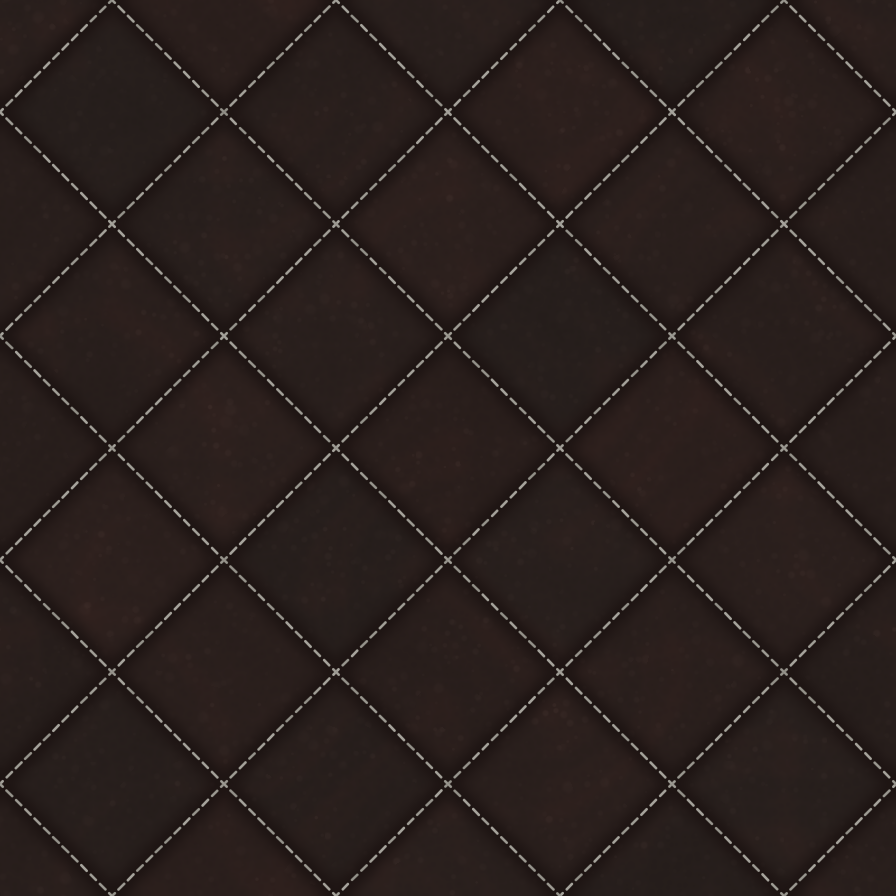
Reproduce this pattern procedurally as a three.js fragment shader.

```glsl
varying vec2 vUv;

const float REPEATS = 4.0;            // diamonds across and down
const float STITCHES = 12.0;          // stitches along one diamond edge
const float STITCH_FILL = 0.78;       // stitch length over pitch
const float STITCH_HALF_WIDTH = 0.0015;
const float CREASE_WIDTH = 0.013;
const float CELL_TINT = 0.05;         // brightness spread between diamonds
const float MOTTLE = 0.05;
const float FLECK_STRENGTH = 0.03;
const vec3 LEATHER = vec3(0.160, 0.121, 0.111);
const vec3 CREASE = vec3(0.112, 0.076, 0.070);
const vec3 RUDDY = vec3(0.016, 0.001, 0.000);
const vec3 FLECK = vec3(1.0, 0.84, 0.78);
const vec3 THREAD_DARK = vec3(0.47, 0.46, 0.43);
const vec3 THREAD_LIGHT = vec3(0.65, 0.64, 0.61);
const float TAU = 6.2831853;

vec2 hash2(vec2 p) {
  vec3 q = fract(vec3(p.xyx) * vec3(0.1031, 0.1030, 0.0973));
  q += dot(q, q.yzx + 33.33);
  return fract((q.xx + q.yz) * q.zy);
}

// Layered sines with whole frequencies, so the field wraps; about -1 to 1
float blotches(vec2 uv) {
  vec2 p = uv * TAU;
  p += 0.5 * sin(p.yx * 3.0 + vec2(0.7, 2.1));
  float n = sin(p.x * 2.0 + p.y * 3.0 + 1.3);
  n += 0.8 * sin(p.x * 5.0 - p.y * 4.0 + 4.0);
  n += 0.6 * sin(p.x * 7.0 + p.y * 9.0 + 0.4);
  n += 0.5 * sin(p.x * 13.0 - p.y * 11.0 + 2.6);
  return n / 2.0;
}

// Wrapping cellular noise: x = nearest distance, y = random value of that point
vec2 cellular(vec2 uv, float count) {
  vec2 p = uv * count;
  vec2 base = floor(p);
  vec2 nearest = vec2(8.0, 0.0);
  for (int j = -1; j <= 1; j++) {
    for (int i = -1; i <= 1; i++) {
      vec2 cell = base + vec2(float(i), float(j));
      vec2 id = mod(cell, count);
      float dist = length(cell + hash2(id + count) - p);
      if (dist < nearest.x) nearest = vec2(dist, hash2(id + 171.0).x);
    }
  }
  return nearest;
}

// Sparse soft spots of varied size
float flecks(vec2 uv, float count) {
  vec2 c = cellular(uv, count);
  float size = 0.15 + 0.3 * fract(c.y * 17.0);
  return (1.0 - smoothstep(size * 0.4, size, c.x)) * smoothstep(0.6, 1.0, c.y);
}

// Stitches on the seam nearest in "across"; x = coverage, y = thread shade
vec2 seam(float across, float along, float side, float edge, float px) {
  float line = floor(across + 0.5);
  float stitch = floor(along * STITCHES + 0.5);
  vec2 pos = vec2(across - line, along - stitch / STITCHES) * edge;

  // Random values keyed to the wrapped stitch position
  float start = line * STITCHES;
  vec2 id = mod(vec2(start + stitch, start - stitch), 2.0 * REPEATS * STITCHES);
  vec2 rnd = hash2(id + side * 211.0);
  pos.x += (rnd.x - 0.5) * 0.05 * pos.y;

  // Capsule with lighter crown
  float halfLength = 0.5 * STITCH_FILL * edge / STITCHES * (0.95 + 0.1 * rnd.y);
  float core = halfLength - STITCH_HALF_WIDTH;
  float dist = length(vec2(pos.x, max(abs(pos.y) - core, 0.0)));
  float cover = 1.0 - smoothstep(-0.6 * px, 0.6 * px, dist - STITCH_HALF_WIDTH);
  float crown = 1.0 - smoothstep(0.0, STITCH_HALF_WIDTH * 1.3, dist);
  return vec2(cover, clamp(0.6 * crown + 0.6 * rnd.x, 0.0, 1.0));
}

void main() {
  float px = fwidth(vUv.x);
  float edge = 1.0 / (REPEATS * sqrt(2.0));

  // Diagonal grid: seams lie where either coordinate is whole
  vec2 p = vUv * REPEATS;
  vec2 grid = vec2(p.x + p.y, p.x - p.y) + 0.5;
  vec2 cell = floor(grid);
  vec2 cellId = mod(vec2(cell.x + cell.y, cell.x - cell.y) * 0.5, REPEATS);
  vec2 cellRnd = hash2(cellId * 2.0 + 53.0);
  vec2 toSeam = abs(grid - floor(grid + 0.5)) * edge;

  // Leather with mottling, ruddy patches and flecks
  float cloud = blotches(vUv);
  float grain = cellular(vUv, 96.0).x - 0.5;
  float shade = 1.0 + CELL_TINT * (cellRnd.x - 0.5) + MOTTLE * (0.5 * cloud + grain);
  vec3 color = LEATHER * shade;
  color += RUDDY * (cellRnd.y - 0.5 + 0.6 * max(cloud, 0.0));
  float spots = flecks(vUv, 80.0) + 0.7 * flecks(vUv, 47.0);
  color += FLECK * FLECK_STRENGTH * spots * (0.6 + 0.4 * cloud);

  // Padding sinks into the creases
  vec2 sink = exp(-toSeam * toSeam / (CREASE_WIDTH * CREASE_WIDTH));
  float depth = 1.0 - (1.0 - sink.x) * (1.0 - sink.y);
  color = mix(color, CREASE, depth * 0.9);

  // Thread
  vec2 rising = seam(grid.y, grid.x, 1.0, edge, px);
  vec2 falling = seam(grid.x, grid.y, 2.0, edge, px);
  color = mix(color, mix(THREAD_DARK, THREAD_LIGHT, rising.y), rising.x);
  color = mix(color, mix(THREAD_DARK, THREAD_LIGHT, falling.y), falling.x);

  gl_FragColor = vec4(color, 1.0);
}
```
